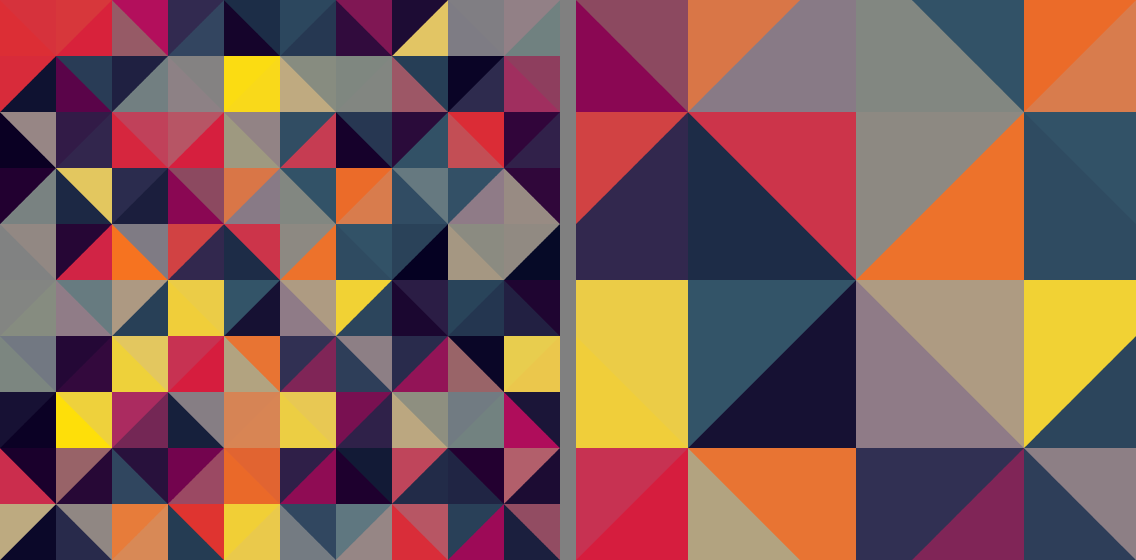
Left, the full canvas; right, a detail of the centre.
Write a Shadertoy shader that draws this pattern.

```glsl
// A ten by ten patchwork of squares, each cut by a diagonal into two flat triangles.
// Diagonals alternate like a checkerboard so they join into diamonds; hashes pick
// a colour family for each triangle and a tint inside that family.

const float CELLS = 10.0;
const int SUBSAMPLES = 3;
const float SAME_FAMILY_CHANCE = 0.5;

float hash(vec2 p, float seed) {
    return fract(sin(dot(p, vec2(12.9898, 78.233)) + seed * 37.719) * 43758.5453);
}

// Random tint inside the triangle spanned by three colours
vec3 tint(vec3 a, vec3 b, vec3 c, vec2 rnd) {
    return mix(mix(a, b, rnd.x), c, rnd.y * rnd.y);
}

// Families occupy slices of 0..1 in proportion to their area
vec3 familyColour(float pick, vec2 rnd) {
    if (pick < 0.42) // navy, plum, deep slate
        return tint(vec3(0.0, 0.0, 0.12), vec3(0.20, 0.0, 0.22), vec3(0.20, 0.33, 0.41), rnd);
    if (pick < 0.62) // slate, sand, mauve
        return tint(vec3(0.34, 0.45, 0.50), vec3(0.78, 0.69, 0.50), vec3(0.56, 0.48, 0.53), rnd);
    if (pick < 0.76) // purple, magenta, dusty rose
        return tint(vec3(0.34, 0.0, 0.28), vec3(0.71, 0.05, 0.36), vec3(0.60, 0.40, 0.41), rnd);
    if (pick < 0.88) // crimson, scarlet, faded red
        return tint(vec3(0.83, 0.08, 0.26), vec3(0.88, 0.22, 0.18), vec3(0.69, 0.39, 0.43), rnd);
    if (pick < 0.94) // yellow, gold, straw
        return tint(vec3(1.0, 0.88, 0.02), vec3(0.92, 0.78, 0.30), vec3(0.87, 0.77, 0.43), rnd);
    // orange, rust, apricot
    return tint(vec3(0.97, 0.45, 0.12), vec3(0.87, 0.38, 0.20), vec3(0.83, 0.55, 0.37), rnd);
}

// Which half of the square: the diagonal flips on every other cell
float triangleSide(vec2 local, vec2 cell) {
    float flip = mod(cell.x + cell.y, 2.0);
    return step(mix(local.x, 1.0 - local.x, flip), local.y);
}

vec3 patchwork(vec2 p) {
    vec2 cell = floor(p);
    float side = triangleSide(fract(p), cell);

    // The second half keeps the family or jumps to a contrasting one
    float pick = hash(cell, 1.0);
    float jump = step(SAME_FAMILY_CHANCE, hash(cell, 2.0));
    pick = fract(pick + 0.5 * side * jump);

    vec2 rnd = vec2(hash(cell, 3.0 + side), hash(cell, 5.0 + side));
    return familyColour(pick, rnd);
}

void mainImage(out vec4 fragColor, in vec2 fragCoord) {
    float scale = CELLS / min(iResolution.x, iResolution.y);

    // Average a small grid of samples to smooth the edges
    vec3 sum = vec3(0.0);
    for (int j = 0; j < SUBSAMPLES; j++) {
        for (int i = 0; i < SUBSAMPLES; i++) {
            vec2 offset = (vec2(i, j) + 0.5) / float(SUBSAMPLES) - 0.5;
            sum += patchwork((fragCoord + offset) * scale);
        }
    }
    fragColor = vec4(sum / float(SUBSAMPLES * SUBSAMPLES), 1.0);
}
```
